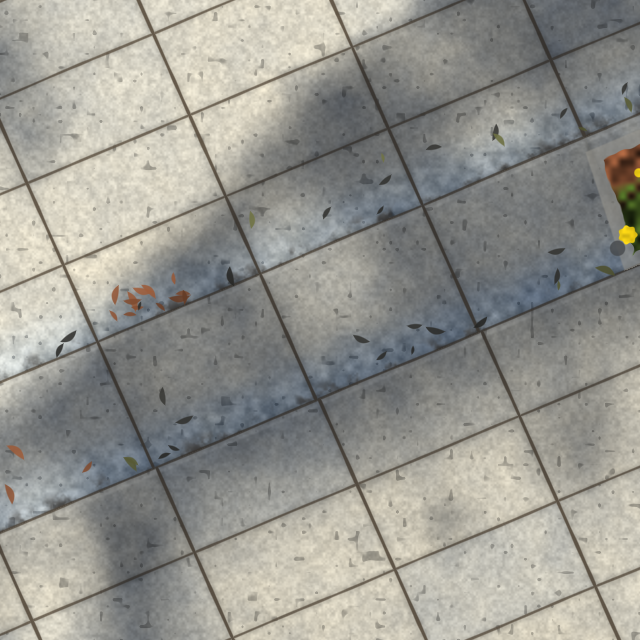
Write a three.js fragment shader that draws this texture.

```glsl
varying vec2 vUv;

const float COL_LEAN = 0.445;
const float ROW_LEAN = 0.42;
const float COL_PITCH = 0.3014;
const float COL_START = 0.2161;
const float LOWER_SHIFT = 0.005;
const float UPPER_START = 0.1536;
const float UPPER_PITCH = 0.151;
const float LOWER_PITCH = 0.158;
const float STEP_TOP = 0.5977;
const float STEP_FOOT = 0.8333;
const float COL_JOINT = 0.0026;
const float ROW_JOINT = 0.0019;
const float SOFT = 0.0014;
const int LEAVES = 48;
const vec3 SUNLIT = vec3(0.86, 0.84, 0.775);
const vec3 SHADED = vec3(0.36, 0.375, 0.39);
const vec3 JOINT_DARK = vec3(0.20, 0.185, 0.17);
const vec3 JOINT_SUN = vec3(0.43, 0.37, 0.29);
const vec3 LEAF_BROWN = vec3(0.47, 0.28, 0.18);
const vec3 LEAF_DARK = vec3(0.18, 0.18, 0.17);
const vec3 LEAF_OLIVE = vec3(0.36, 0.37, 0.22);
const vec3 PLANT_GREEN = vec3(0.25, 0.34, 0.12);
const vec3 PETAL = vec3(0.96, 0.82, 0.08);

float hash(vec2 p) {
  vec3 q = fract(vec3(p.xyx) * 0.1031);
  q += dot(q, q.yzx + 33.33);
  return fract((q.x + q.y) * q.z);
}

float noise(vec2 p) {
  vec2 i = floor(p), f = fract(p);
  f = f * f * (3.0 - 2.0 * f);
  return mix(mix(hash(i), hash(i + vec2(1, 0)), f.x),
             mix(hash(i + vec2(0, 1)), hash(i + vec2(1, 1)), f.x), f.y);
}

float fbm(vec2 p) {
  float sum = 0.0, amp = 0.5;
  for (int i = 0; i < 4; i++) { sum += amp * noise(p); p = p * 2.03 + 17.0; amp *= 0.5; }
  return sum;
}

float patchAt(vec2 p, float x, float y, float radius) {
  vec2 d = (p - vec2(x, y)) / radius;
  return exp(-dot(d, d));
}

float line(float d, float halfWidth) {
  return 1.0 - smoothstep(halfWidth - SOFT, halfWidth + SOFT, d);
}

// Dappled sunlight: 0 in shade, 1 in sun
float sunlight(vec2 uv, float row) {
  vec2 p = uv + 0.07 * (vec2(fbm(uv * 7.0), fbm(uv * 7.0 + 40.0)) - 0.47);
  float upper = 1.0 - smoothstep(0.53, 0.70, p.x + 0.95 * (1.0 - p.y));
  float light = max(upper, 0.8 * smoothstep(0.82, 1.08, row)) + 0.08;
  light += 0.55 * patchAt(p, 0.52, 0.56, 0.09) + 0.45 * patchAt(p, 0.78, 0.80, 0.065);
  light += 0.30 * patchAt(p, 0.68, 0.92, 0.07) + 0.50 * patchAt(p, 0.06, 0.235, 0.08);
  light += 0.50 * patchAt(p, 0.07, 0.12, 0.10) + 0.20 * patchAt(p, 0.27, 0.44, 0.10);
  light += 0.35 * patchAt(p, 0.44, 0.65, 0.07) + 0.30 * patchAt(p, 0.97, 0.85, 0.08);
  light += 0.45 * patchAt(p, 0.60, 1.00, 0.07) + 0.15 * patchAt(p, 0.80, 0.67, 0.12);
  light -= 0.70 * patchAt(p, 0.00, 0.90, 0.09) + 0.45 * patchAt(p, 0.06, 0.785, 0.07);
  light -= 0.55 * patchAt(p, 0.20, 0.14, 0.07) + 0.65 * patchAt(p, 0.23, 0.03, 0.09);
  light -= 0.50 * patchAt(p, 0.91, 0.32, 0.075) + 0.45 * patchAt(p, 0.70, 0.19, 0.045);
  return clamp(light + 0.24 * (fbm(uv * 13.0 + 9.0) - 0.47), 0.0, 1.0);
}

void main() {
  vec2 uv = vUv;
  float down = 1.0 - uv.y;
  float row = down + ROW_LEAN * uv.x + 0.002 * (noise(uv * 9.0) - 0.5);
  float below = step(STEP_FOOT, row);
  float col = (uv.x - COL_LEAN * down - COL_START - below * LOWER_SHIFT) / COL_PITCH;
  float upperRow = (row - UPPER_START) / UPPER_PITCH;
  float lowerRow = (row - STEP_FOOT) / LOWER_PITCH;
  float tread = step(STEP_TOP, row) * (1.0 - below);
  float light = sunlight(uv, row);

  // Concrete slabs with grain, pits and a tint per slab
  float rowId = tread > 0.5 ? 20.0 : (below > 0.5 ? 30.0 + floor(lowerRow) : floor(min(upperRow, 2.5)));
  float tint = hash(vec2(floor(col), rowId) + 50.0) - 0.5;
  vec3 color = mix(SHADED, SUNLIT, light);
  color += tint * vec3(0.045, 0.03, 0.005);
  color += (fbm(uv * 24.0) - 0.47) * vec3(0.13, 0.11, 0.07);
  float grain = 0.6 * noise(uv * 150.0) + 0.4 * noise(uv * 310.0) - 0.5;
  color *= 1.0 + 0.23 * grain;
  color *= 1.0 - 0.25 * smoothstep(0.84, 0.95, noise(uv * 95.0 + 7.0));

  // Pale bluish wash and dirt at the foot of each step
  float gap = row < STEP_TOP ? STEP_TOP - row : (below < 0.5 ? STEP_FOOT - row : 1.0);
  float wash = 1.0 - smoothstep(0.01, 0.11, gap);
  color += wash * (vec3(-0.02, 0.015, 0.06) + 0.16 * (noise(uv * 75.0) - 0.45));
  float dirt = (1.0 - smoothstep(0.0, 0.035, gap)) * smoothstep(0.48, 0.75, fbm(uv * 38.0));
  color = mix(color, JOINT_DARK, 0.75 * dirt);

  // Step noses
  float nose = row - (below > 0.5 ? STEP_FOOT : STEP_TOP);
  color += 0.055 * step(0.0, nose) * (1.0 - smoothstep(0.008, 0.014, nose));

  // Joints
  float colDist = abs(fract(col + 0.5) - 0.5) * COL_PITCH / 1.09;
  float rowDist = min(abs(row - STEP_TOP), abs(row - STEP_FOOT));
  if (row < 0.53) rowDist = abs(fract(upperRow + 0.5) - 0.5) * UPPER_PITCH;
  if (row > 0.9) rowDist = abs(fract(lowerRow + 0.5) - 0.5) * LOWER_PITCH;
  float wear = 0.8 + 0.4 * noise(uv * 40.0);
  float colLine = line(colDist, COL_JOINT * wear) * (1.0 - tread * step(1.5, col));
  float rowLine = line(rowDist / 1.085, ROW_JOINT * wear);
  color *= 1.0 - 0.12 * (1.0 - smoothstep(0.0, 0.012, min(colDist, rowDist)));
  color = mix(color, mix(JOINT_DARK, JOINT_SUN, 0.7 * light), max(0.92 * colLine, 0.8 * rowLine));

  // Fallen leaves gathered along the steps
  for (int i = 0; i < LEAVES; i++) {
    float id = float(i);
    float a = hash(vec2(id, 3.0)), b = hash(vec2(id, 8.0)), c = hash(vec2(id, 15.0));
    bool drift = i < 11;
    float x = drift ? 0.17 + 0.15 * a : a;
    float foot = drift || mod(id, 2.0) < 0.5 ? STEP_TOP : STEP_FOOT;
    float away = 0.012 + (drift ? 0.04 : 0.12) * b * b;
    vec2 d = uv - vec2(x, 1.0 - (foot - away - ROW_LEAN * x));
    float turn = c * 6.283;
    d = vec2(d.x * cos(turn) + d.y * sin(turn), d.y * cos(turn) - d.x * sin(turn));
    float len = 0.007 + 0.011 * hash(vec2(id, 23.0));
    float lens = abs(d.y + 12.0 * d.x * d.x) - 0.32 * len * (1.0 - d.x * d.x / (len * len));
    vec3 leaf = drift || (x < 0.25 && b > 0.4) ? LEAF_BROWN : mix(LEAF_DARK, LEAF_OLIVE, step(0.75, c));
    leaf *= 0.75 + 0.5 * b + 0.25 * light;
    color = mix(color, leaf, 0.9 * (1.0 - smoothstep(-SOFT, SOFT, lens)));
  }

  // Planter with curb, litter, foliage and flowers
  float side = uv.x - 0.944 - 0.33 * (down - 0.254);
  float bed = min(min(side, row - 0.646), 0.812 - row);
  float curb = smoothstep(-0.026, -0.022, bed) * tread;
  color = mix(color, vec3(0.60, 0.59, 0.56), 0.55 * curb);
  float clump = noise(uv * 75.0);
  float green = smoothstep(0.69, 0.73, row + 0.05 * (clump - 0.5));
  vec3 growth = mix(LEAF_BROWN, PLANT_GREEN, green) * (0.25 + 1.3 * clump);
  color = mix(color, growth, smoothstep(-SOFT, SOFT, bed + 0.008 * (clump - 0.5)));
  color = mix(color, SHADED * 0.75, 0.8 * line(length(uv - vec2(0.965, 0.612)), 0.012));
  vec2 bloom = uv - vec2(0.981, 0.633);
  float ruffle = 0.014 + 0.0012 * cos(7.0 * atan(bloom.y, bloom.x));
  float flower = max(line(length(bloom), ruffle), line(length(uv - vec2(0.998, 0.73)), 0.007));
  color = mix(color, PETAL * (0.85 + 0.25 * noise(uv * 160.0)), flower);

  gl_FragColor = vec4(clamp(color, 0.0, 1.0), 1.0);
}
```
